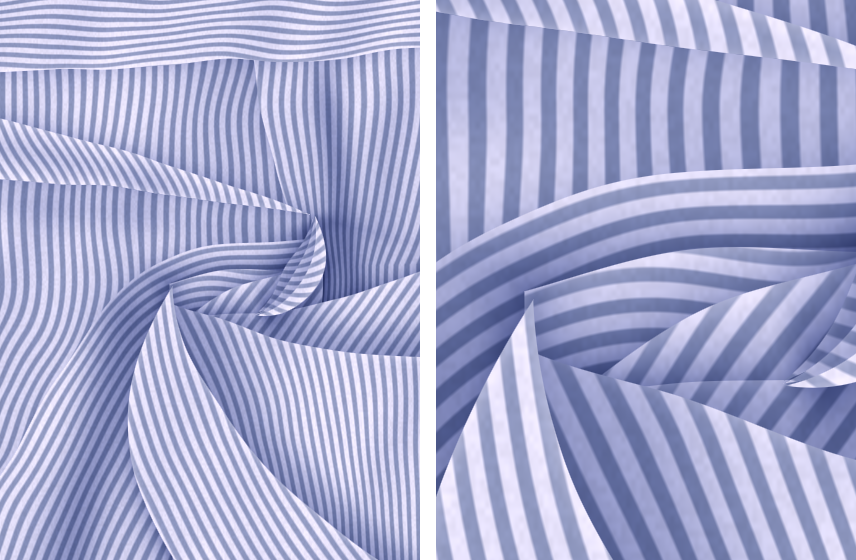
Left, the full canvas; right, a detail of the centre.
A Shadertoy shader for this texture:

```glsl
// Striped shirt cloth twisted into a swirl of soft folds under a cross-striped yoke.

#define CANVAS_H 7.68
#define PITCH 0.16
#define YOKE_PITCH 0.122
#define STRIPE_HALF 0.235
#define WHITE vec3(0.925, 0.905, 1.00)
#define BLUE vec3(0.565, 0.600, 0.755)
#define SHADE vec3(0.73, 0.76, 0.85)
#define FOLD_DEPTH 0.72
#define SHADOW_WIDTH 0.16
#define WEAVE 0.06

float hash(vec2 p) {
    p = fract(p * vec2(0.1031, 0.1137));
    p += dot(p, p.yx + 33.33);
    return fract((p.x + p.y) * p.x * 7.31);
}

float noise(vec2 p) {
    vec2 i = floor(p), f = fract(p);
    f = f * f * (3.0 - 2.0 * f);
    return mix(mix(hash(i), hash(i + vec2(1, 0)), f.x),
               mix(hash(i + vec2(0, 1)), hash(i + vec2(1, 1)), f.x), f.y);
}

float bump(float x, float center, float width) {
    float d = (x - center) / width;
    return exp(-d * d);
}

// Height at x of a parabola from a to b, sagging by s halfway.
float arc(float x, vec2 a, vec2 b, float s) {
    float t = (x - a.x) / (b.x - a.x);
    return mix(a.y, b.y, t) + 4.0 * s * t * (1.0 - t);
}

float smoothMin(float a, float b, float k) {
    float h = max(k - abs(a - b), 0.0) / k;
    return min(a, b) - h * h * k * 0.25;
}

// Lays one fold over the cloth: inside > 0 is covered, u counts stripes.
void drape(inout vec3 col, float inside, float u, float depth, float shadow) {
    float soft = 0.04 + 0.6 * fwidth(u);
    float blue = smoothstep(-soft, soft, STRIPE_HALF - abs(fract(u) - 0.5));
    float rim = exp(-max(inside, 0.0) / 0.06) * min(shadow, 1.0);
    vec3 cloth = mix(WHITE, BLUE, blue * (1.0 - 0.3 * rim));
    cloth *= pow(SHADE, vec3(max(FOLD_DEPTH * depth - 0.3 * rim, -0.1)));
    col *= pow(SHADE, vec3(shadow * exp(-max(-inside, 0.0) / SHADOW_WIDTH)));
    col = mix(col, cloth, clamp(inside / max(fwidth(inside), 1e-4) + 0.5, 0.0, 1.0));
}

void mainImage(out vec4 fragColor, in vec2 fragCoord) {
    // y runs downward from the top edge
    vec2 q = vec2(fragCoord.x, iResolution.y - fragCoord.y) * CANVAS_H / iResolution.y;
    vec2 p = q + 0.09 * (vec2(noise(q * 1.3), noise(q * 1.3 + 40.0)) - 0.5);
    float x = p.x, y = p.y;
    float soft = 0.7 * noise(vec2(x * 1.6 + y * 0.7, y * 0.6 - x * 0.3) + 9.0) - 0.25;
    vec3 col = WHITE;

    // Upper panel
    drape(col, 1.0, (x + 0.04 * sin(y * 2.5 + x) + 0.05 * y) / PITCH,
          soft + 0.5 * bump(x, 3.0, 0.6), 0.0);

    // Right panel, gathered toward the twist
    float t = clamp((y - 0.9) / 2.2, 0.0, 1.25);
    float d = x - 4.6;
    float valley = bump(x, 4.35 + 0.12 * y, 0.2) + 0.3 * bump(x, 5.5 - 0.1 * y, 0.25);
    drape(col, x - 3.26 - 0.23 * y, d * (1.0 + 0.7 * t * t / (1.0 + d * d)) / PITCH,
          soft + 1.8 * valley * smoothstep(0.5, 1.7, y) + 0.15 * t * t, 0.6);

    // Left panel below the long wedge
    float wedgeTop = arc(x, vec2(0, 1.65), vec2(4.24, 2.92), -0.1);
    float wedgeBase = arc(x, vec2(0, 2.43), vec2(4.24, 2.92), -0.03);
    drape(col, min(y - wedgeBase, 4.24 - x),
          (x + 0.1 * (y - 3.0) * (y - 3.0) + 0.08 * sin(y * 2.6)) / PITCH,
          soft + 0.7 * bump(y, wedgeBase + 0.35, 0.3), 0.0);
    drape(col, min(y - wedgeTop, wedgeBase - y),
          (x - 0.4 * (y - wedgeTop) - 0.1 * sin(y * 3.0)) / PITCH,
          soft + 0.6 * bump(y, wedgeTop + 0.35, 0.2), 0.8);

    // Band that bends around the twist and falls to the lower left
    float fromTop = y - 3.42 + 0.08 * (x - 2.15);
    float fromSide = 0.85 * (x - arc(y, vec2(3.5, 2.0), vec2(6.5, 0), -0.12));
    float bend = smoothMin(fromTop, fromSide, 0.8);
    drape(col, min(bend, 4.35 - x), bend / (0.135 + 0.012 * smoothstep(4.0, 6.5, y)),
          soft + 2.1 * bump(x, 2.85 - 0.25 * y, 0.4) * smoothstep(3.6, 4.4, y)
          + 0.6 * bump(y, 3.75, 0.2), 0.5);

    // Core folds
    float coreTop = arc(x, vec2(2.4, 3.85), vec2(4.2, 3.7), -0.08);
    drape(col, min(min(y - coreTop, x - 2.36), 4.4 - x),
          (y + 0.18 * x + 0.1 * sin(x * 3.0)) / 0.14, 0.2 + soft, 1.2);
    float innerTop = arc(x, vec2(2.68, 4.28), vec2(4.2, 3.65), -0.1);
    drape(col, min(min(y - innerTop, x - 2.66), 4.4 - x),
          (x + 0.7 * y) / 0.18, 1.4 * (y - innerTop), 1.1);

    // Right wedge
    float rightTop = arc(x, vec2(2.7, 4.35), vec2(5.76, 3.75), 0.13);
    float lowerTop = arc(x, vec2(2.65, 4.25), vec2(5.76, 4.9), 0.16);
    drape(col, min(y - rightTop, x - 2.7), (x + 0.7 * y) / 0.18,
          soft + 1.1 * bump(y, lowerTop - 0.15, 0.3), 1.2);

    // Lower right panel
    float drop = y - 3.9;
    float ridge = 2.4 + 0.033 * drop + 0.187 * drop * drop;
    drape(col, min(y - lowerTop, x - ridge + 0.1),
          (x - 0.4 * (y - 4.5) * smoothstep(6.2, 2.8, x)) / PITCH,
          soft + 1.2 * bump(x, ridge + 0.25, 0.4), 0.8);

    // Lower middle panel, fanning out from the twist
    float leftEdge = arc(y, vec2(3.9, 2.4), vec2(7.68, 2.4), -0.62);
    drape(col, min(min(x - leftEdge, ridge - x), drop),
          (x - 1.8 - 0.08 * drop * drop) / (0.13 + 0.016 * max(drop, 0.0)),
          0.8 * soft, 1.1);

    // Rolled crescents closing the twist, nested between shared tips
    for (int i = 0; i < 3; i++) {
        float k = float(i);
        vec2 r = p - vec2(3.36, 3.3);
        float a = atan(r.y, r.x);
        float taper = sin(clamp((a + 0.42) / 1.9, 0.0, 1.0) * 3.1416);
        float across = length(r) - 1.03 + (0.3 - 0.15 * k) * taper;
        drape(col, 0.12 * taper - 0.01 - abs(across), a * 6.0 + across * 5.0 + k * 0.4,
              0.8 - 0.3 * k - across * 3.0, 1.0 * smoothstep(0.0, 0.4, taper));
    }

    // Yoke with stripes along the seam
    float seam = arc(x, vec2(0, 1.03), vec2(5.76, 0.68), 0.0) + 0.09 * bump(x, 4.6, 0.6);
    drape(col, seam - y, (y - 0.8 * (seam - 1.0) + 0.04 * sin(x * 2.2 + y * 3.0)) / YOKE_PITCH,
          0.8 * soft, 0.6);

    // Woven grain
    col *= 1.0 + WEAVE * (noise(q * vec2(45.0, 30.0)) - 0.5);
    fragColor = vec4(clamp(col, 0.0, 1.0), 1.0);
}
```
